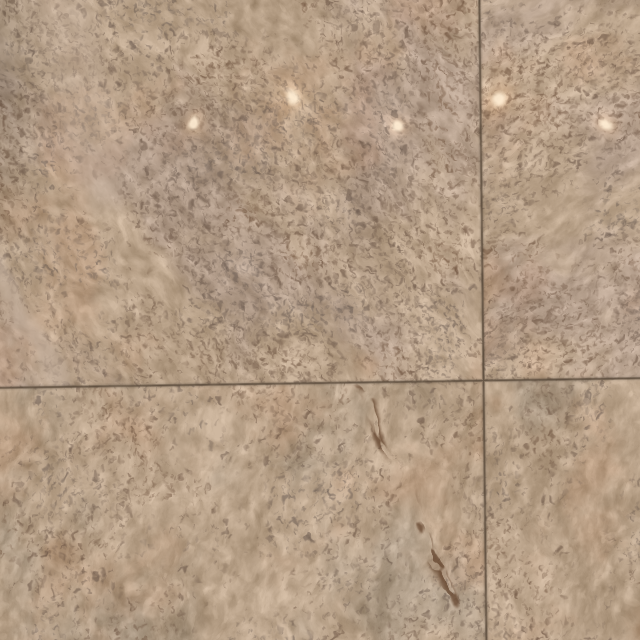
Write a Shadertoy shader that draws this texture.

```glsl
// Polished beige granite tiles meeting at two thin, slightly tilted joints.
// Each tile has its own grain: blotchy noise, dense ragged mineral flecks,
// faint tints and veins, with a row of warm lamp reflections on the gloss.

float hash(vec2 p) {
    vec3 q = fract(p.xyx * vec3(0.1031, 0.1030, 0.0973));
    q += dot(q, q.yzx + 33.33);
    return fract((q.x + q.y) * q.z);
}

float noise(vec2 p) {
    vec2 cell = floor(p), f = fract(p);
    f = f * f * (3.0 - 2.0 * f);
    return mix(mix(hash(cell), hash(cell + vec2(1, 0)), f.x),
               mix(hash(cell + vec2(0, 1)), hash(cell + vec2(1, 1)), f.x), f.y);
}

mat2 rotation(float angle) {
    float c = cos(angle), s = sin(angle);
    return mat2(c, -s, s, c);
}

float fbm(vec2 p) {
    float sum = 0.0, weight = 0.5;
    for (int i = 0; i < 5; i++) {
        sum += weight * noise(p);
        p = rotation(0.6) * p * 2.03 + 17.3;
        weight *= 0.5;
    }
    return sum / 0.97;
}

// One short ragged grain per cell, present where density exceeds its random rank
float flecks(vec2 p, float slant, float density, float blur) {
    p += 0.5 * (vec2(noise(p * 2.7), noise(p * 2.7 + 19.0)) - 0.5);
    float ink = 0.0;
    for (int y = -1; y <= 1; y++)
    for (int x = -1; x <= 1; x++) {
        vec2 id = floor(p) + vec2(x, y);
        float rank = hash(id + 5.7), size = hash(id + 41.3);
        vec2 d = p - id - vec2(hash(id + 11.1), hash(id + 23.9));
        d = rotation(slant + 1.8 * (hash(id + 61.7) - 0.5)) * d;
        float dist = length(vec2(max(abs(d.x) - mix(0.03, 0.3, size), 0.0), d.y));
        float shape = 1.0 - smoothstep(-blur, blur, dist - mix(0.08, 0.2, hash(id + 71.9)));
        float shade = mix(0.3, 1.0, hash(id + 97.3));
        ink = max(ink, shape * shade * smoothstep(rank, rank + 0.2, density));
    }
    return ink;
}

// Streak from a to b
float vein(vec2 p, vec2 a, vec2 b, float width) {
    vec2 d = b - a;
    float t = clamp(dot(p - a, d) / dot(d, d), 0.0, 1.0);
    return 1.0 - smoothstep(0.2 * width, width, length(p - a - d * t));
}

void mainImage(out vec4 fragColor, in vec2 fragCoord) {
    vec2 uv = fragCoord / iResolution.xy;
    float pixel = 1.0 / iResolution.y;

    // Signed distances to the joints choose the tile and its grain direction
    vec2 joint = vec2(uv.x - 0.760 + 0.011 * uv.y, uv.y - 0.394 - 0.015 * uv.x);
    vec2 tile = step(0.0, joint);
    float slant = tile.y < 0.5 ? 1.35 : mix(-0.95, 0.6, tile.x);
    vec2 p = uv + tile * vec2(7.3, 4.1);
    vec2 warp = vec2(fbm(p * 16.0), fbm(p * 16.0 + 31.0)) - 0.5;
    vec2 grain = rotation(slant) * (p + 0.03 * warp);

    // Blotchy ground, then crystal-sized mottling
    float cloud = fbm(grain * vec2(7.0, 11.0) + 3.0);
    float mottle = fbm(grain * vec2(48.0, 70.0));
    float tone = 0.68 + 0.75 * (cloud - 0.5) + 1.35 * (mottle - 0.5);
    vec3 color = mix(vec3(0.61, 0.52, 0.42), vec3(0.785, 0.695, 0.60), clamp(tone, -0.3, 1.15));

    // Rust and grey-green mineral tints
    float rust = smoothstep(0.5, 0.75, fbm(p * 9.0 + 50.0));
    float grey = smoothstep(0.48, 0.75, fbm(grain * vec2(5.0, 8.0) + 80.0));
    color += rust * vec3(0.0, -0.022, -0.03);
    color += grey * mix(vec3(-0.06, -0.04, -0.025), vec3(-0.03, -0.025, 0.0), tile.y);

    // Two coarse layers and a fine one, clustered between clear streaks
    float cluster = smoothstep(0.3, 0.62, fbm(grain * vec2(6.0, 10.0) + 120.0));
    vec3 fleckColor = mix(vec3(0.44, 0.32, 0.23), vec3(0.42, 0.37, 0.34), noise(p * 13.0 + 70.0));
    for (int i = 0; i < 3; i++) {
        float scale = 56.0 + 24.0 * float(i);
        float density = (0.12 + 0.88 * cluster) * mix(0.62, 0.95, tile.y);
        float ink = flecks((p + 0.01 * warp) * scale + 9.0 * float(i), slant, density, 0.07 + 0.6 * scale * pixel);
        color = mix(color, fleckColor, ink * (0.62 - 0.1 * float(i)));
    }
    // Pale crystals
    float crystal = smoothstep(0.62, 0.85, noise(grain * vec2(70.0, 110.0) + 40.0));
    color += 0.035 * crystal;

    // Pale vein and hazy band at upper left
    vec2 wavy = uv + 0.035 * warp;
    float pale = vein(wavy, vec2(-0.02, 0.60), vec2(0.10, 0.40), 0.026) * tile.y;
    float haze = vein(wavy, vec2(0.09, 1.0), vec2(0.16, 0.72), 0.08) * tile.y;
    color = mix(color, vec3(0.76, 0.68, 0.61), 0.6 * pale + 0.4 * haze);

    // Thin brown vein at lower middle, broken into ragged grains
    float brown = vein(wavy, vec2(0.56, 0.39), vec2(0.71, 0.06), 0.014) * (1.0 - tile.y);
    brown *= smoothstep(0.42, 0.66, noise(rotation(-1.14) * wavy * vec2(45.0, 150.0)));
    brown *= smoothstep(0.015, 0.05, abs(uv.y - 0.26));
    color = mix(color, vec3(0.40, 0.28, 0.19), 0.8 * brown);

    // Dim edge at left
    color *= 1.0 - 0.13 * (1.0 - smoothstep(0.0, 0.09, uv.x)) * smoothstep(0.5, 0.9, uv.y);

    // Joints with a faint worn border
    float gap = min(abs(joint.x), abs(joint.y));
    color *= 1.0 - 0.08 * (1.0 - smoothstep(0.002, 0.006, gap));
    float line = 1.0 - smoothstep(0.0016 - pixel, 0.0016 + pixel, gap);
    color = mix(color, vec3(0.36, 0.30, 0.24), line * (0.7 + 0.25 * noise(uv * 60.0)));

    // Lamp reflections, alternating small and large
    for (int i = 0; i < 5; i++) {
        float large = float(i % 2);
        vec2 lamp = vec2(0.302 + 0.1615 * float(i) - 0.009 * large, 0.806 + 0.04 * large);
        float r = length(uv - lamp + 0.02 * warp) / mix(0.011, 0.016, large);
        color += vec3(0.12, 0.09, 0.06) * exp(-0.4 * r * r);
        color = mix(color, vec3(1.0, 0.93, 0.83), 0.9 * (1.0 - smoothstep(0.3, 1.1, r)));
    }
    fragColor = vec4(clamp(color, 0.0, 1.0), 1.0);
}
```
